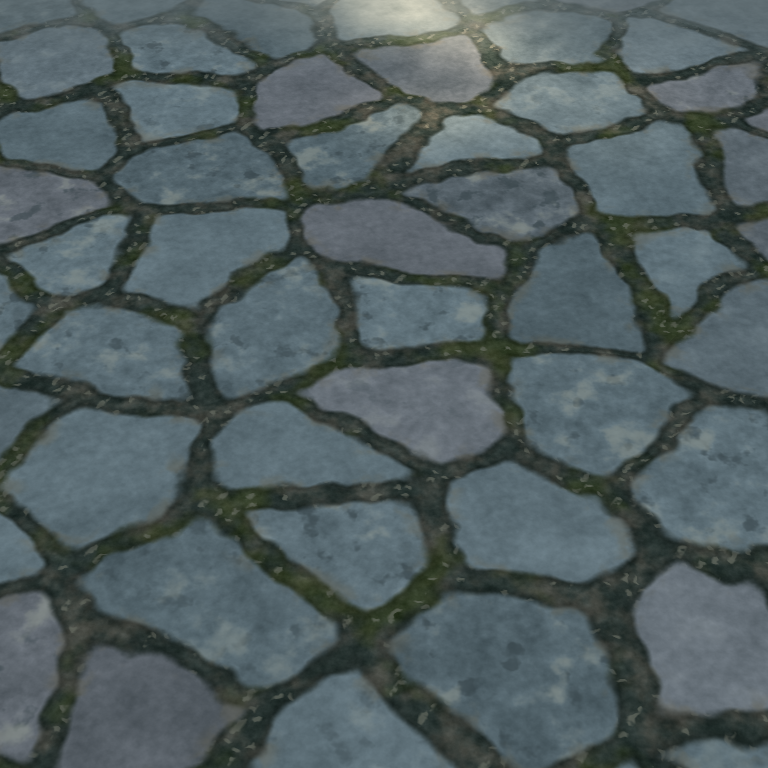
Write a WebGL 1 fragment shader that draws this texture.

```glsl
precision highp float;
uniform vec2 u_resolution;

vec2 hash2(vec2 p) {
  return fract(sin(vec2(dot(p, vec2(127.1, 311.7)), dot(p, vec2(269.5, 183.3)))) * 43758.5453);
}

float gradientNoise(vec2 p) {
  vec2 i = floor(p), f = fract(p);
  vec2 u = f * f * f * (f * (f * 6.0 - 15.0) + 10.0);
  vec2 e = vec2(0.0, 1.0);
  float a = dot(hash2(i) * 2.0 - 1.0, f);
  float b = dot(hash2(i + e.yx) * 2.0 - 1.0, f - e.yx);
  float c = dot(hash2(i + e) * 2.0 - 1.0, f - e);
  float d = dot(hash2(i + 1.0) * 2.0 - 1.0, f - 1.0);
  return mix(mix(a, b, u.x), mix(c, d, u.x), u.y);
}

float fbm(vec2 p) {
  float sum = 0.0, amp = 1.0;
  for (int i = 0; i < 4; i++) {
    sum += amp * gradientNoise(p);
    p = mat2(1.6, 1.2, -1.2, 1.6) * p + 7.3;
    amp *= 0.55;
  }
  return sum;
}

float smoothMin(float a, float b, float k) {
  float h = max(k - abs(a - b), 0.0) / k;
  return min(a, b) - h * h * k * 0.25;
}

vec2 stoneCenter(vec2 cell) {
  return cell + 0.5 + 0.76 * (hash2(cell) - 0.5);
}

// Returns the rounded distance to the joint and the cell of the stone
vec3 cobbles(vec2 p) {
  vec2 base = floor(p), cell = base;
  float nearest = 9.0;
  for (int j = -1; j <= 1; j++)
    for (int i = -1; i <= 1; i++) {
      vec2 c = base + vec2(i, j);
      vec2 r = stoneCenter(c) - p;
      if (dot(r, r) < nearest) { nearest = dot(r, r); cell = c; }
    }
  vec2 own = stoneCenter(cell) - p;
  float edge = 1.0;
  for (int j = -2; j <= 2; j++)
    for (int i = -2; i <= 2; i++) {
      if (i == 0 && j == 0) continue;
      vec2 r = stoneCenter(cell + vec2(i, j)) - p;
      edge = smoothMin(edge, dot(0.5 * (own + r), normalize(r - own)), 0.09);
    }
  return vec3(edge, cell);
}

// Sparse soft pebbles lying in the joints
float pebbles(vec2 p) {
  vec2 cell = floor(p), rnd = hash2(cell + 31.0);
  float d = length(fract(p) - 0.35 - 0.3 * rnd.yx);
  return (1.0 - smoothstep(0.12, 0.34, d)) * step(0.62, rnd.x);
}

float glow(vec2 p, vec2 center, vec2 size) {
  vec2 d = (p - center) / size;
  return exp(-dot(d, d));
}

void main() {
  vec2 uv = gl_FragCoord.xy / u_resolution;

  // Receding ground plane, turned a little
  vec2 ground = vec2((uv.x - 0.5) * 8.2, 21.0) / (2.2 - uv.y);
  ground = mat2(0.96, -0.26, 0.26, 0.96) * ground;
  vec2 warp = vec2(gradientNoise(ground * 1.7), gradientNoise(ground * 1.7 + 40.0)) * 0.16
            + vec2(gradientNoise(ground * 6.0), gradientNoise(ground * 6.0 + 40.0)) * 0.06;
  vec3 cobble = cobbles(ground + warp);
  vec2 rnd = hash2(cobble.yz + 5.7), rnd2 = hash2(cobble.yz + 17.1);

  float broad = fbm(ground * 2.3 + rnd * 9.0);
  float mottle = fbm(ground * 6.0 + 3.0);
  float grain = fbm(ground * 17.0);
  float rough = smoothstep(0.25, 0.85, rnd2.x);

  // Stone faces: blue grey, some rosy, some pitted and bleached
  float tone = 0.52 + 0.42 * (rnd.x - 0.5) + 0.38 * broad
             + mix(0.12, 0.42, rough) * mottle + 0.26 * grain;
  vec3 stone = mix(vec3(0.26, 0.32, 0.345), vec3(0.43, 0.505, 0.54), clamp(tone, -0.2, 1.3));
  stone *= mix(vec3(1.0), vec3(1.06, 0.96, 0.96), smoothstep(0.65, 0.9, rnd.y));
  float pits = smoothstep(0.2, 0.5, fbm(ground * 5.0 + 60.0)) * rough;
  stone = mix(stone, vec3(0.21, 0.26, 0.28), 0.6 * pits);
  float bleach = smoothstep(0.1, 0.5, broad + 0.4 * mottle) * rough;
  stone = mix(stone, vec3(0.53, 0.56, 0.53), 0.55 * bleach);

  // Joints: damp earth, moss and pebbles
  float soil = fbm(ground * 4.0 + 20.0);
  vec3 joint = mix(vec3(0.15, 0.195, 0.185), vec3(0.28, 0.29, 0.265), smoothstep(-0.25, 0.55, soil));
  float moss = smoothstep(0.0, 0.4, fbm(ground * 1.6 + 80.0));
  joint = mix(joint, vec3(0.20, 0.245, 0.125), 0.65 * moss);
  joint += 0.07 * grain + 0.06 * mottle;
  joint = mix(joint, vec3(0.41, 0.43, 0.39), 0.65 * pebbles(ground * 11.0 + mottle));

  float width = 0.045 + 0.06 * rnd2.y + 0.05 * gradientNoise(ground * 2.0 + 11.0) + 0.025 * mottle;
  float inside = cobble.x - width;
  float face = smoothstep(-0.02, 0.035, inside);
  joint *= mix(0.82, 1.0, smoothstep(0.0, 0.07, -inside));
  float rim = 1.0 - smoothstep(0.02, 0.12, inside);
  stone = mix(stone, vec3(0.39, 0.38, 0.32), 0.4 * rim * smoothstep(0.0, 0.4, soil));
  vec3 color = mix(joint, stone, face);

  // Distant dust softens the last rows
  float dust = smoothstep(0.9, 1.0, uv.y + 0.03 * broad);
  color = mix(color, vec3(0.38, 0.43, 0.445) + 0.04 * mottle, 0.7 * dust);

  // Dappled sunlight
  float sun = glow(uv, vec2(0.53, 1.0), vec2(0.11, 0.05))
            + 0.75 * glow(uv, vec2(0.63, 0.93), vec2(0.08, 0.045))
            + 0.55 * glow(uv, vec2(0.56, 0.85), vec2(0.09, 0.04))
            + 0.2 * glow(uv, vec2(0.76, 0.86), vec2(0.14, 0.08));
  sun *= 0.9 + 0.5 * gradientNoise(uv * 14.0);
  color *= 1.0 + clamp(sun, 0.0, 1.1) * vec3(1.15, 0.87, 0.63);
  gl_FragColor = vec4(clamp(color, 0.0, 1.0), 1.0);
}
```
